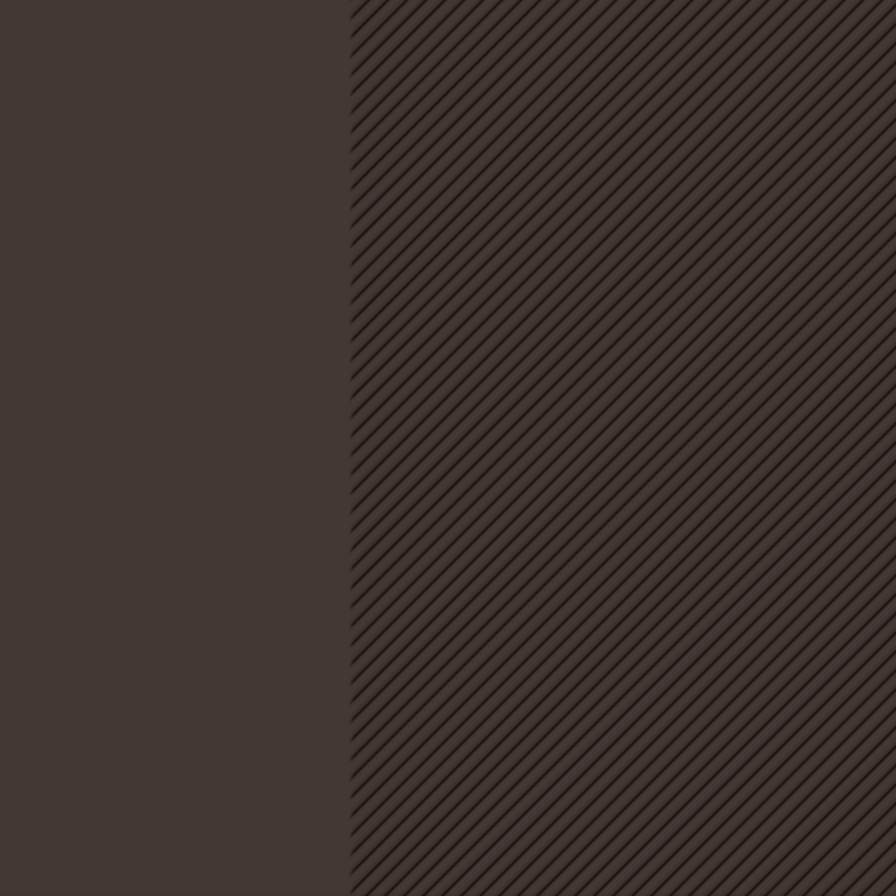
This pattern is drawn by a Shadertoy shader. Its source:

```glsl
// A flat brown panel beside a field of fine diagonal ridges.
// Each ridge is shaded across a repeated 45 degree coordinate: a lit
// body falls softly into a shaded flank and then a thin dark groove.
#define PANEL_EDGE 0.392
#define EDGE_SOFTNESS 0.004
#define RIDGE_PERIOD 0.015
#define RIDGE_PHASE 0.73
#define GROOVE_WIDTH 0.17
#define FLANK_WIDTH 0.52
#define BODY_COLOR vec3(0.265, 0.220, 0.202)
#define FLANK_COLOR vec3(0.225, 0.172, 0.160)
#define GROOVE_COLOR vec3(0.125, 0.070, 0.062)

// Shade one ridge; the groove lies at zero, the flank above it.
vec3 ridgeColor(float across, float pixelWidth)
{
    float offset = fract(across + 0.5) - 0.5;
    float flankUp = 1.0 - smoothstep(0.0, FLANK_WIDTH, offset);
    float flankDown = 1.0 - smoothstep(0.0, FLANK_WIDTH * 0.6, -offset);
    float flank = offset > 0.0 ? flankUp : flankDown;
    float grooveWidth = max(GROOVE_WIDTH, pixelWidth);
    float groove = 1.0 - smoothstep(0.0, grooveWidth, abs(offset));

    vec3 color = mix(BODY_COLOR, FLANK_COLOR, flank);
    return mix(color, GROOVE_COLOR, groove);
}

void mainImage(out vec4 fragColor, in vec2 fragCoord)
{
    vec2 uv = fragCoord / iResolution.xy;
    float pixel = 1.0 / iResolution.y;

    // Diagonal distance counted in ridge periods
    float across = (uv.y - uv.x) * inversesqrt(2.0) / RIDGE_PERIOD;
    vec3 ridges = ridgeColor(across - RIDGE_PHASE, pixel / RIDGE_PERIOD);

    // Soft vertical boundary between the panel and the ridges
    float softness = max(EDGE_SOFTNESS, pixel);
    float field = smoothstep(-softness, softness, uv.x - PANEL_EDGE);
    vec3 color = mix(BODY_COLOR, ridges, field);

    // Faint shade along the bottom border
    color *= 0.94 + 0.06 * smoothstep(0.0, 0.006, uv.y);

    fragColor = vec4(color, 1.0);
}
```
